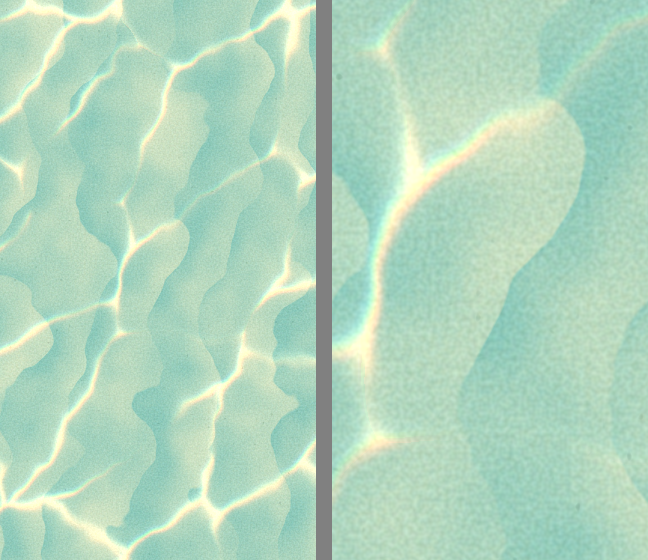
Left: the whole. Right: its middle third, enlarged.
Give the GLSL for this texture, as a WebGL 2 fragment shader.

```glsl
#version 300 es
precision highp float;
// Sunlit shallow water over pale sand: steep-sided ripples shade the bed,
// and a warped, sheared Voronoi web forms the caustic light lines.
// Each colour channel samples the web at a slight shift, giving rainbow rims.

uniform vec2 u_resolution;
out vec4 fragColor;

const vec3 DEEP = vec3(0.545, 0.785, 0.725);
const vec3 PALE = vec3(0.765, 0.868, 0.755);
const vec3 LINE_LIGHT = vec3(0.28, 0.14, 0.08);
const vec3 HALO_LIGHT = vec3(0.13, 0.07, 0.04);
const vec2 DISPERSION = vec2(0.0035, -0.0055);

vec2 hash2(vec2 p) {
    vec3 q = fract(p.xyx * vec3(0.1031, 0.1030, 0.0973));
    q += dot(q, q.yzx + 33.33);
    return fract((q.xx + q.yz) * q.zy);
}

float cornerSlope(vec2 cell, vec2 offset) {
    float angle = 6.2832 * hash2(cell).x;
    return dot(vec2(cos(angle), sin(angle)), offset);
}

// Gradient noise, roughly -0.7 to 0.7
float noise(vec2 p) {
    vec2 i = floor(p), f = fract(p), e = vec2(0.0, 1.0);
    vec2 u = f * f * f * (f * (f * 6.0 - 15.0) + 10.0);
    return mix(mix(cornerSlope(i, f), cornerSlope(i + e.yx, f - e.yx), u.x),
               mix(cornerSlope(i + e, f - e), cornerSlope(i + 1.0, f - 1.0), u.x), u.y);
}

float fbm(vec2 p) {
    return noise(p) + 0.5 * noise(p * 2.1 + 7.3) + 0.25 * noise(p * 4.3 + 3.1);
}

vec2 seed(vec2 cell) {
    return cell + 0.5 + 0.78 * (hash2(cell + 41.0) - 0.5);
}

// Distances to the nearest and second nearest Voronoi borders
vec2 borders(vec2 p) {
    vec2 home = floor(p), nearest = home;
    float best = 9.0;
    for (int k = 0; k < 9; k++) {
        vec2 cell = home + vec2(k % 3, k / 3) - 1.0;
        float d = length(seed(cell) - p);
        if (d < best) { best = d; nearest = cell; }
    }
    vec2 a = seed(nearest), result = vec2(9.0);
    for (int k = 0; k < 25; k++) {
        if (k == 12) continue;
        vec2 b = seed(nearest + vec2(k % 5, k / 5) - 2.0);
        float d = dot(0.5 * (a + b) - p, normalize(b - a));
        if (d < result.x) result = vec2(d, result.x);
        else result.y = min(result.y, d);
    }
    return result;
}

// Light of the web: x = bright line, y = soft halo
vec2 caustic(vec2 p) {
    vec2 w = p + 0.055 * vec2(fbm(p * 4.0), fbm(p * 4.0 + 19.0));
    vec2 sheared = vec2(w.x - 0.16 * w.y, w.y - 0.45 * w.x);
    vec2 d = borders(sheared * 2.6 + vec2(5.3, 8.6));
    float node = exp(-d.y / 0.07);
    float strength = smoothstep(-0.3, 0.28, noise(p * 3.1 + 11.0) + 0.35 * node);
    float width = 0.022 + 0.022 * smoothstep(-0.2, 0.5, noise(p * 6.0 + 27.0)) + 0.02 * node;
    float line = exp(-pow(d.x / width, 2.0));
    float halo = exp(-d.x / 0.085);
    return vec2(line, halo) * strength * (1.0 + 0.25 * node);
}

// Sand ripples: dark just right of a crisp wavy crest, then slowly lighter
float rippleTone(vec2 p) {
    float phase = 4.6 * p.x - 0.35 * p.y + 1.1 * noise(p * vec2(2.2, 3.6))
                + 0.28 * noise(p * 8.0 + 5.0) + 0.06 * noise(p * 24.0);
    float f = fract(phase);
    float slope = mix(1.0, smoothstep(0.0, 0.9, f), smoothstep(0.0, 0.035, f));
    float relief = smoothstep(-0.35, 0.35, noise(p * vec2(3.0, 4.5) + 31.0));
    float crest = exp(-pow((f - 0.03) / 0.025, 2.0));
    return mix(0.5, slope, 0.25 + 0.6 * relief) - 0.1 * crest * relief;
}

void main() {
    vec2 p = gl_FragCoord.xy / u_resolution.x;

    // Sand bed with broad patches and small dents
    float tone = rippleTone(p) + 0.5 * fbm(p * vec2(5.0, 4.0) + 13.0);
    tone += 0.13 * noise(p * 17.0 + 3.0);
    vec3 color = mix(DEEP, PALE, clamp(tone, 0.0, 1.1));

    // Caustics, shifted per channel
    for (int channel = 0; channel < 3; channel++) {
        vec2 light = caustic(p - DISPERSION * (1.0 - float(channel)));
        color[channel] += LINE_LIGHT[channel] * light.x + HALO_LIGHT[channel] * light.y;
    }

    // Sand grain, faint colour mottling and sparse dark specks
    float grain = noise(p * 210.0) + 0.7 * noise(p * 120.0 + 50.0);
    vec3 mottle = vec3(noise(p * 140.0 + 9.0), 0.0, noise(p * 140.0 + 77.0));
    float speck = smoothstep(0.45, 0.62, noise(p * 75.0 + 21.0));
    color += 0.055 * grain + 0.03 * mottle - 0.07 * speck;

    fragColor = vec4(clamp(color, 0.0, 1.0), 1.0);
}
```
